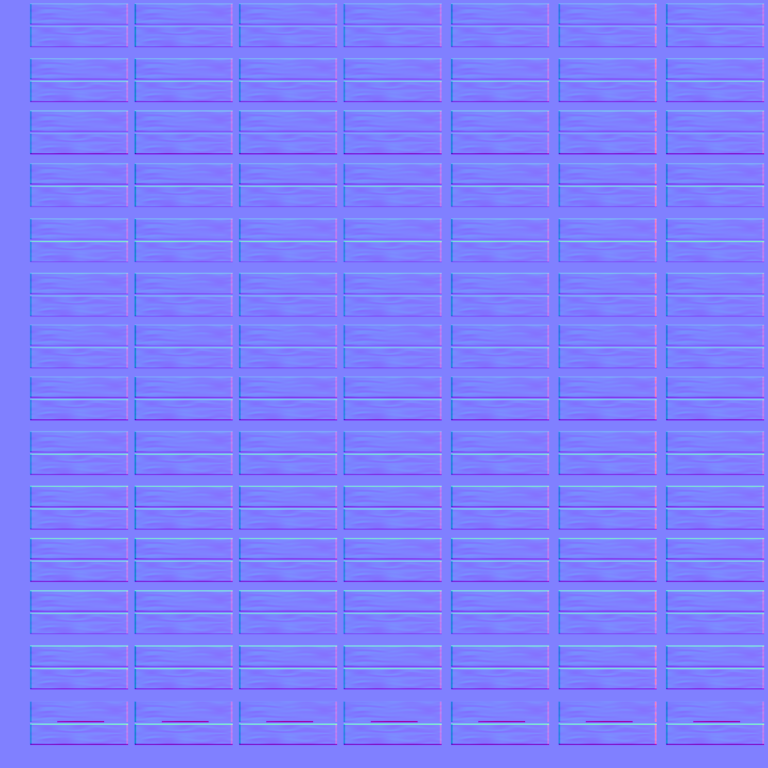
Write a three.js fragment shader that draws this texture map.

```glsl
// Normal map of wood slat panels: 7 columns by 14 rows, two planks each, with bevelled edges and fine grain.
varying vec2 vUv;

// Layout, in units of which UNITS span the canvas; y runs down from the top
const float UNITS = 768.0;
const int COLUMNS = 7;
const int ROWS = 14;
const vec2 FIRST = vec2(30.2, 3.4);
const vec2 PITCH = vec2(104.5, 53.6);
const vec2 PANEL = vec2(98.0, 42.8);
const float WIDE_GAP = 3.0;       // extra column spacing past the fourth column
const float GROOVE_DARK = 20.4;   // lower edge of the upper plank
const float GROOVE_LIGHT = 22.6;  // upper edge of the lower plank
const float LINE = 1.4;           // falloff of horizontal edges
const float SIDE = 1.7;           // falloff of vertical edges
const vec2 GRAIN_SIZE = vec2(17.0, 2.1);
const float GRAIN_TILT = 0.30;
const float STRONG_COLUMN = 5.0;  // column with the steepest right edge

float hash(vec2 p) {
  p = fract(p * vec2(0.1031, 0.1137) + 0.17);
  p += dot(p, p.yx + 33.33);
  return fract((p.x + p.y) * p.x * 7.31);
}

float noise(vec2 p) {
  vec2 cell = floor(p);
  vec2 f = fract(p);
  f = f * f * (3.0 - 2.0 * f);
  return mix(mix(hash(cell), hash(cell + vec2(1.0, 0.0)), f.x),
             mix(hash(cell + vec2(0.0, 1.0)), hash(cell + vec2(1.0, 1.0)), f.x), f.y);
}

// Soft line that peaks at distance zero
float ridge(float d, float width) {
  return 1.0 - smoothstep(0.0, width, abs(d));
}

// Soft interval from a to b
float span(float x, float a, float b) {
  return smoothstep(a - 0.7, a + 0.7, x) * (1.0 - smoothstep(b - 0.7, b + 0.7, x));
}

float columnLeft(float i) {
  return FIRST.x + PITCH.x * i + WIDE_GAP * max(i - 3.0, 0.0);
}

// Rows drift slightly from an even spacing
float rowTop(float j) {
  return FIRST.y + PITCH.y * j + 0.9 * sin(j * 0.483) + 1.4 * cos((j - 0.8) * 1.532);
}

float edgeStrength(float row, float seed) {
  return mix(0.25, 0.88, hash(vec2(row * 3.0 + 1.0, seed)));
}

// Sideways tilt of the wavy wood fibres
vec2 grain(vec2 q) {
  float warp = 3.0 * noise(q / vec2(22.0, 9.0) + 40.0);
  float fibre = noise(vec2(q.x, q.y + warp) / GRAIN_SIZE + 7.0) - 0.5;
  float fade = mix(1.0, 0.65, smoothstep(0.35, 0.85, q.x / PANEL.x));
  float lean = mix(-0.035, 0.03, q.x / PANEL.x);
  return vec2(lean - 0.25 * GRAIN_TILT * fibre, GRAIN_TILT * fibre) * fade;
}

void main() {
  vec2 p = vec2(vUv.x, 1.0 - vUv.y) * UNITS;

  // Nearest panel
  float column = 0.0;
  float row = 0.0;
  for (int i = 1; i < COLUMNS; i++) {
    if (p.x > columnLeft(float(i)) - 3.0) column = float(i);
  }
  for (int j = 1; j < ROWS; j++) {
    if (p.y > rowTop(float(j)) - 3.0) row = float(j);
  }
  vec2 q = p - vec2(columnLeft(column), rowTop(row));
  float lastRow = step(float(ROWS) - 1.5, row);

  // Plank faces
  float across = span(q.x, 0.0, PANEL.x);
  float planks = span(q.y, 0.0, GROOVE_DARK) + span(q.y, GROOVE_LIGHT, PANEL.y);
  vec2 tilt = grain(q) * across * planks;

  // Upper edges lean up, lower edges lean down
  float topEdge = edgeStrength(row, 2.0) * (1.0 - 0.85 * lastRow);
  float grooveEdge = mix(edgeStrength(row, 11.0), 0.85, lastRow);
  float darkEdge = 0.65 * edgeStrength(row, 23.0) * (1.0 - lastRow);
  tilt.y += across * (topEdge * ridge(q.y, LINE)
                    + grooveEdge * ridge(q.y - GROOVE_LIGHT, LINE)
                    - darkEdge * ridge(q.y - GROOVE_DARK, LINE)
                    - edgeStrength(row, 31.0) * ridge(q.y - PANEL.y, LINE));

  // Left and right edges, broken at the groove
  float strong = 1.0 - step(0.5, abs(column - STRONG_COLUMN));
  float dashes = mix(1.0, 0.6 + 0.4 * smoothstep(0.25, 0.45, noise(vec2(row * 5.0, q.y / 4.0))), strong);
  float leftEdge = mix(0.6, 0.8, hash(vec2(column, 5.0)));
  float rightEdge = mix(0.5, 0.88, strong) * dashes;
  tilt.x += planks * (rightEdge * ridge(q.x - PANEL.x + 1.0, SIDE)
                    - leftEdge * ridge(q.x - 0.6, SIDE));

  // Deep notch in the middle of the last row
  float notch = lastRow * span(q.x, 27.0, 74.0) * ridge(q.y - GROOVE_DARK + 0.3, LINE);
  tilt += vec2(0.2, -0.9) * notch;

  // Pack the unit normal as a colour
  tilt *= min(1.0, 0.95 / max(length(tilt), 0.001));
  vec3 normal = vec3(tilt, sqrt(1.0 - dot(tilt, tilt)));
  gl_FragColor = vec4(0.5 + 0.5 * normal, 1.0);
}
```
